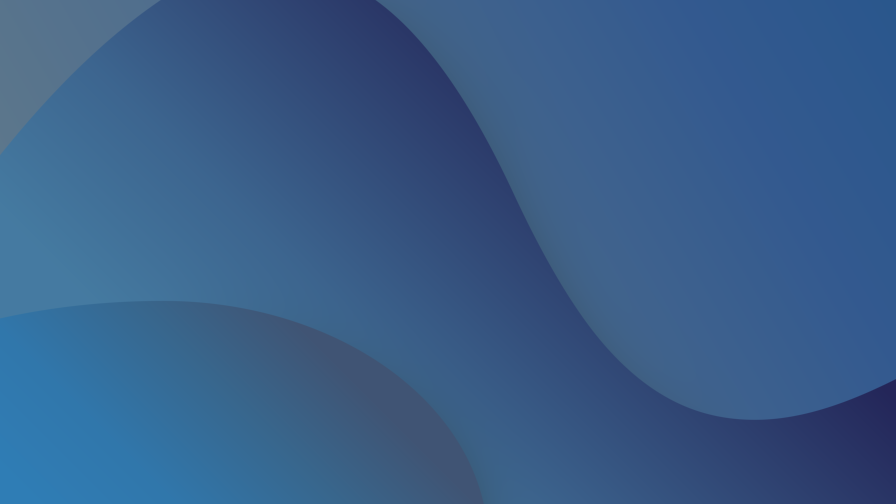
A WebGL 1 fragment shader for this background:

```glsl
precision highp float;
// Layered paper-like waves: a diagonal sky gradient, a sweeping wave whose
// crest is a cubic Hermite curve, and an elliptical hill in the lower left.
// Each layer has its own four-stop gradient and a soft shadow to its right.

uniform vec2 u_resolution;

const float ASPECT = 16.0 / 9.0;

// Crest knots: x, height, slope
const vec3 KNOT_0 = vec3(0.000, 0.692, 1.25);
const vec3 KNOT_1 = vec3(0.319, 1.000, 0.68);
const vec3 KNOT_2 = vec3(0.745, 1.000, -0.72);
const vec3 KNOT_3 = vec3(1.019, 0.616, -2.15);
const vec3 KNOT_4 = vec3(1.204, 0.310, -1.12);
const vec3 KNOT_5 = vec3(1.498, 0.167, 0.00);
const vec3 KNOT_6 = vec3(1.778, 0.248, 0.50);

// Hill ellipse, wider on its left side
const vec2 HILL_CENTER = vec2(0.324, -0.081);
const vec2 HILL_RADII_LEFT = vec2(0.870, 0.484);
const vec2 HILL_RADII_RIGHT = vec2(0.645, 0.484);

// Gradient axes and stop positions along them
const vec2 SKY_AXIS = vec2(0.85, 0.50);
const vec2 LAND_AXIS = vec2(0.707, 0.707);
const vec4 SKY_STOPS = vec4(0.36, 1.20, 1.65, 2.00);
const vec4 WAVE_STOPS = vec4(0.41, 0.75, 1.17, 1.40);
const vec4 HILL_STOPS = vec4(0.05, 0.25, 0.48, 0.67);

const vec3 SKY_GREY = vec3(0.360, 0.465, 0.550);
const vec3 SKY_STEEL = vec3(0.260, 0.395, 0.555);
const vec3 SKY_BLUE = vec3(0.200, 0.350, 0.560);
const vec3 SKY_DEEP = vec3(0.165, 0.340, 0.550);

const vec3 WAVE_TEAL = vec3(0.270, 0.480, 0.630);
const vec3 WAVE_BLUE = vec3(0.237, 0.395, 0.560);
const vec3 WAVE_INDIGO = vec3(0.175, 0.240, 0.425);
const vec3 WAVE_NIGHT = vec3(0.140, 0.150, 0.350);

const vec3 HILL_BRIGHT = vec3(0.185, 0.490, 0.710);
const vec3 HILL_BLUE = vec3(0.190, 0.465, 0.670);
const vec3 HILL_SLATE = vec3(0.220, 0.400, 0.550);
const vec3 HILL_GREY = vec3(0.250, 0.330, 0.455);

const vec3 SHADOW_COLOR = vec3(0.20, 0.30, 0.36);
const float SHADOW_STRENGTH = 0.40;
const float SHADOW_WIDTH = 0.045;

vec3 gradient(float t, vec4 stops, vec3 a, vec3 b, vec3 c, vec3 d) {
  vec3 color = mix(a, b, clamp((t - stops.x) / (stops.y - stops.x), 0.0, 1.0));
  color = mix(color, c, clamp((t - stops.y) / (stops.z - stops.y), 0.0, 1.0));
  return mix(color, d, clamp((t - stops.z) / (stops.w - stops.z), 0.0, 1.0));
}

// Height and slope of the crest at x
vec2 crest(float x) {
  vec3 a = KNOT_0, b = KNOT_1;
  if (x > KNOT_1.x) { a = KNOT_1; b = KNOT_2; }
  if (x > KNOT_2.x) { a = KNOT_2; b = KNOT_3; }
  if (x > KNOT_3.x) { a = KNOT_3; b = KNOT_4; }
  if (x > KNOT_4.x) { a = KNOT_4; b = KNOT_5; }
  if (x > KNOT_5.x) { a = KNOT_5; b = KNOT_6; }
  float span = b.x - a.x;
  float t = (x - a.x) / span;
  float rise = b.y - a.y;
  float c1 = a.z * span;
  float c2 = 3.0 * rise - (2.0 * a.z + b.z) * span;
  float c3 = (a.z + b.z) * span - 2.0 * rise;
  return vec2(a.y + t * (c1 + t * (c2 + t * c3)),
              (c1 + t * (2.0 * c2 + t * 3.0 * c3)) / span);
}

// Shapes return signed distance (x) and rightward part of the normal (y)
vec2 waveShape(vec2 p) {
  vec2 curve = crest(p.x);
  return vec2(p.y - curve.x, -curve.y) / length(vec2(1.0, curve.y));
}

vec2 hillShape(vec2 p) {
  vec2 q = p - HILL_CENTER;
  vec2 radii = q.x < 0.0 ? HILL_RADII_LEFT : HILL_RADII_RIGHT;
  float k = length(q / radii);
  vec2 normal = q / (radii * radii);
  float steepness = max(length(normal), 1e-4);
  return vec2(k * (k - 1.0), normal.x) / steepness;
}

// Cast the shape's shadow, then cover it with the layer's colour
vec3 addLayer(vec3 below, vec3 layer, vec2 shape, float pixel) {
  float falloff = exp(-max(shape.x, 0.0) / SHADOW_WIDTH);
  float shade = SHADOW_STRENGTH * falloff * max(shape.y, 0.0);
  float cover = 1.0 - smoothstep(-0.75 * pixel, 0.75 * pixel, shape.x);
  return mix(mix(below, SHADOW_COLOR, shade), layer, cover);
}

void main() {
  vec2 p = gl_FragCoord.xy / u_resolution * vec2(ASPECT, 1.0);
  float pixel = 1.0 / u_resolution.y;
  float along = dot(p, LAND_AXIS);

  vec3 color = gradient(dot(p, SKY_AXIS), SKY_STOPS,
                        SKY_GREY, SKY_STEEL, SKY_BLUE, SKY_DEEP);
  vec3 wave = gradient(along, WAVE_STOPS,
                       WAVE_TEAL, WAVE_BLUE, WAVE_INDIGO, WAVE_NIGHT);
  vec3 hill = gradient(along, HILL_STOPS,
                       HILL_BRIGHT, HILL_BLUE, HILL_SLATE, HILL_GREY);

  color = addLayer(color, wave, waveShape(p), pixel);
  color = addLayer(color, hill, hillShape(p), pixel);
  gl_FragColor = vec4(color, 1.0);
}
```
